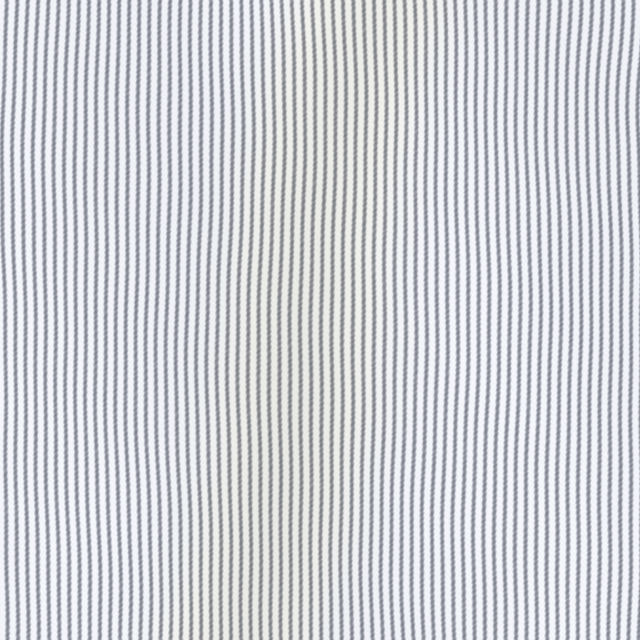
Write a Shadertoy shader that draws this texture.

```glsl
const float TAU = 6.2831853;
const float STRIPES = 62.5;        // stripes across the canvas
const float FIRST_STRIPE = 0.49;   // centre of the first stripe, in periods
const float BEADS = 108.0;         // weave beads down the canvas
const float TWILL_SLANT = 1.15;    // bead phase gained per stripe
const float CORE_HALF = 0.03;      // fully dark half width, in periods
const float EDGE_HALF = 0.325;     // half width where the stripe ends
const float EDGE_WOBBLE = 0.04;    // sideways bulge of the beads
const float BEAD_FADE = 0.13;      // lightening between beads
const float GRAIN_AMOUNT = 0.16;   // uneven dye in the dark yarn
const float FOLD_SHADE = 0.045;    // depth of the soft diagonal fold
const vec3 COTTON = vec3(0.967, 0.967, 0.966);
const vec3 DARK_YARN = vec3(0.515, 0.525, 0.555);
const vec3 COOL_TINT = vec3(0.985, 0.992, 1.014);
const vec3 WARM_TINT = vec3(1.0, 1.0, 0.987);

vec2 hash2(vec2 p) {
    vec3 q = fract(p.xyx * vec3(0.1031, 0.1030, 0.0973));
    q += dot(q, q.yzx + 33.33);
    return fract((q.xx + q.yz) * q.zy);
}

// Distance to the nearest scattered point
float cellular(vec2 p) {
    vec2 cell = floor(p);
    float nearest = 2.0;
    for (int j = -1; j <= 1; j++) {
        for (int i = -1; i <= 1; i++) {
            vec2 neighbour = cell + vec2(i, j);
            nearest = min(nearest, length(neighbour + hash2(neighbour) - p));
        }
    }
    return nearest;
}

// Sideways sway of the cloth
float drift(vec2 p) {
    float sway = 0.0032 * sin(TAU * (0.95 * p.y + 0.8 * p.x) + 0.6);
    sway += 0.0018 * sin(TAU * (1.9 * p.y - 1.3 * p.x) + 2.1);
    sway += 0.0005 * sin(TAU * (6.0 * p.y + 3.7 * p.x));
    float curl = smoothstep(0.75, 1.0, p.x) * smoothstep(0.8, 1.0, p.y);
    return sway + 0.01 * curl;
}

// Soft shadow running diagonally through the middle
float fold(vec2 p) {
    float offset = p.x - mix(0.37, 0.58, p.y) - 0.02 * sin(TAU * p.y);
    return exp(-offset * offset / 0.014);
}

void mainImage(out vec4 fragColor, in vec2 fragCoord) {
    vec2 p = fragCoord / iResolution.xy;
    float stripeCoord = (p.x - drift(p)) * STRIPES - FIRST_STRIPE;
    float stripeId = floor(stripeCoord + 0.5);
    float across = stripeCoord - stripeId;

    // Slanted weave beads with a slightly uneven rhythm
    float rhythm = 0.22 * sin(TAU * p.y * 17.0 + stripeId * 2.4);
    float jitter = 0.25 * hash2(vec2(stripeId + 7.0, 3.0)).x;
    float bead = sin(TAU * (p.y * BEADS - stripeCoord * TWILL_SLANT + rhythm + jitter));
    float grain = cellular(vec2(stripeCoord * 2.2, p.y * BEADS * 1.15) + 20.0) - 0.45;

    // Stripe profile, kept smooth at every canvas size
    float pixel = fwidth(stripeCoord);
    float edge = EDGE_HALF + EDGE_WOBBLE * bead;
    float ink = 1.0 - smoothstep(CORE_HALF, max(edge, CORE_HALF + pixel), abs(across));
    ink *= 1.0 - BEAD_FADE * (0.5 - 0.5 * bead) - GRAIN_AMOUNT * grain;

    // Cloth shading: faint ribs, a fold and cooler sides
    float shade = fold(p);
    vec3 colour = mix(COTTON, DARK_YARN, clamp(ink, 0.0, 1.0));
    colour *= 1.0 + 0.008 * bead * (1.0 - ink);
    colour *= 1.0 - FOLD_SHADE * shade + 0.008 * sin(TAU * (1.4 * p.x + 0.5 * p.y));
    colour *= mix(COOL_TINT, WARM_TINT, smoothstep(0.0, 0.7, shade));

    fragColor = vec4(clamp(colour, 0.0, 1.0), 1.0);
}
```
